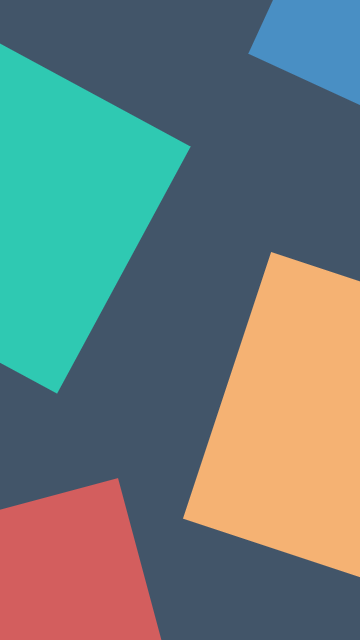
Give the GLSL for this background, as a WebGL 1 fragment shader.

```glsl
precision highp float;
// Flat background: four large tilted squares, each cropped by the canvas,
// lie on a slate ground. Every square is a rotated box distance function
// whose edge is blended over about one pixel. Lengths are in canvas widths.

uniform vec2 u_resolution;

#define HALF_SIDE 0.390
#define SLATE  vec3(0.259, 0.333, 0.412)
#define TEAL   vec3(0.184, 0.788, 0.698)
#define ORANGE vec3(0.961, 0.698, 0.451)
#define CORAL  vec3(0.827, 0.369, 0.369)
#define BLUE   vec3(0.286, 0.561, 0.769)

// Signed distance to a square centred on the origin
float squareDistance(vec2 p, float halfSide) {
  vec2 d = abs(p) - halfSide;
  return length(max(d, 0.0)) + min(max(d.x, d.y), 0.0);
}

// Paints a square, turned counterclockwise by a tilt in degrees
vec3 paintSquare(vec3 base, vec3 paint, vec2 p, vec2 center, float tilt) {
  float angle = radians(tilt);
  float c = cos(angle);
  float s = sin(angle);
  vec2 q = p - center;
  vec2 local = vec2(c * q.x + s * q.y, c * q.y - s * q.x);
  float pixels = squareDistance(local, HALF_SIDE) * u_resolution.x;
  return mix(base, paint, clamp(0.5 - pixels, 0.0, 1.0));
}

void main() {
  vec2 p = gl_FragCoord.xy / u_resolution.x;

  vec3 color = SLATE;
  color = paintSquare(color, TEAL,   p, vec2(0.001, 1.213), -28.4);
  color = paintSquare(color, ORANGE, p, vec2(1.001, 0.585), -18.3);
  color = paintSquare(color, CORAL,  p, vec2(0.052, -0.028), 15.0);
  color = paintSquare(color, BLUE,   p, vec2(1.207, 1.820), -24.7);

  gl_FragColor = vec4(color, 1.0);
}
```
